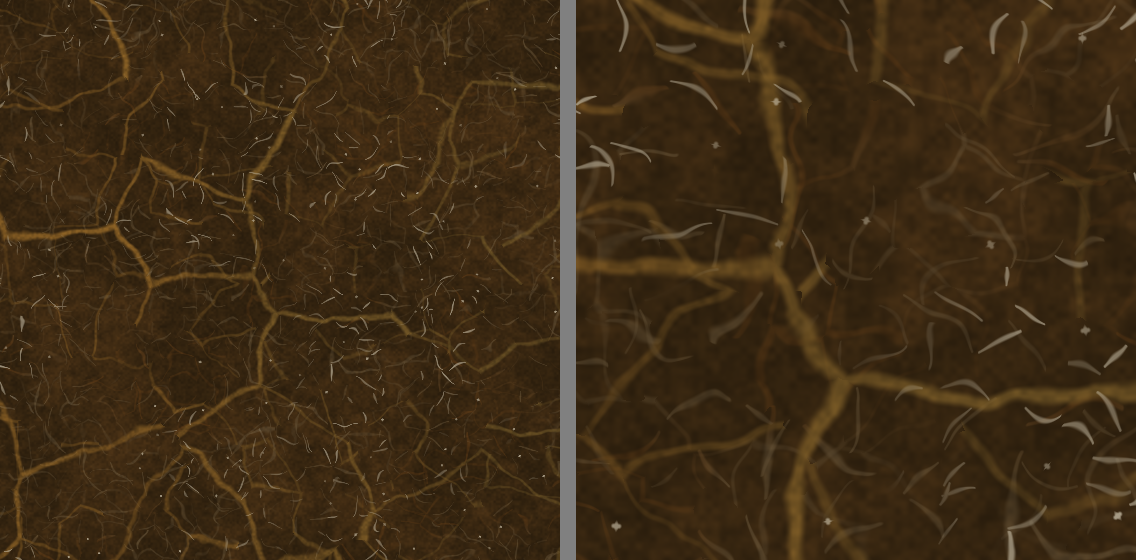
Left: the whole. Right: its middle third, enlarged.
Write a Shadertoy shader that draws this texture.

```glsl
// Dark brown ground crossed by a branching net of ochre veins, fine twigs and pale flecks.

const vec3 DARK_GROUND = vec3(0.188, 0.130, 0.056);
const vec3 WARM_GROUND = vec3(0.262, 0.175, 0.076);
const vec3 RUST        = vec3(0.350, 0.215, 0.080);
const vec3 OCHRE       = vec3(0.510, 0.355, 0.135);
const vec3 OLIVE       = vec3(0.430, 0.335, 0.150);
const vec3 GREY_TAN    = vec3(0.400, 0.330, 0.225);
const vec3 PALE        = vec3(0.740, 0.700, 0.610);

const float MAIN_SCALE  = 4.6;     // cells of the vein net across the canvas
const float MAIN_WIDTH  = 0.0088;  // half widths, in canvas units
const float SIDE_SCALE  = 10.0;
const float SIDE_WIDTH  = 0.0056;
const float FINE_SCALE  = 25.0;
const float FINE_WIDTH  = 0.0036;
const float GRAIN_SCALE = 240.0;
const float GRAIN_DEPTH = 0.36;

float hash(vec2 p) {
    return fract(sin(dot(p, vec2(127.1, 311.7))) * 43758.5453);
}

vec2 hash2(vec2 p) {
    return vec2(hash(p), hash(p + vec2(37.2, 91.7)));
}

float noise(vec2 p) {
    vec2 i = floor(p), f = fract(p);
    f = f * f * (3.0 - 2.0 * f);
    return mix(mix(hash(i), hash(i + vec2(1, 0)), f.x),
               mix(hash(i + vec2(0, 1)), hash(i + vec2(1, 1)), f.x), f.y);
}

float fbm(vec2 p) {
    float sum = 0.0, amp = 0.5;
    for (int i = 0; i < 4; i++) {
        sum += amp * noise(p);
        p = p * 2.03 + 17.3;
        amp *= 0.5;
    }
    return sum / 0.9375;
}

vec2 warp(vec2 p, float freq) {
    return vec2(noise(p * freq + 3.7), noise(p * freq + 51.3)) - 0.5;
}

vec2 site(vec2 id) {
    return id + 0.08 + 0.84 * hash2(id);
}

// Voronoi borders; each border has its own strength and some are left out.
float veins(vec2 p, float scale, float width, float keep, float seed) {
    p = p * scale + seed;
    vec2 cell = floor(p), nearId = cell, nearest = vec2(9.0);
    for (int y = -1; y <= 1; y++)
    for (int x = -1; x <= 1; x++) {
        vec2 id = cell + vec2(x, y), r = site(id) - p;
        if (dot(r, r) < dot(nearest, nearest)) { nearest = r; nearId = id; }
    }
    float v = 0.0;
    for (int y = -2; y <= 2; y++)
    for (int x = -2; x <= 2; x++) {
        if (x == 0 && y == 0) continue;
        vec2 id = nearId + vec2(x, y), r = site(id) - p;
        float d = dot(0.5 * (nearest + r), normalize(r - nearest)) / scale;
        float pick = hash(nearId + id + 0.5);
        float strength = step(pick, keep) * mix(1.0, 0.5, pick / keep);
        float w = width * strength;
        v = max(v, strength * (1.0 - smoothstep(0.15 * w, w + 1e-5, d)));
    }
    return v;
}

// Scattered tapering strokes, one per grid cell at most; size is in cells.
float strokes(vec2 p, float scale, float size, float width, float density, float seed) {
    p = p * scale + seed;
    vec2 cell = floor(p);
    float v = 0.0;
    for (int y = -1; y <= 1; y++)
    for (int x = -1; x <= 1; x++) {
        vec2 id = cell + vec2(x, y), rnd = hash2(id + 7.7);
        float angle = 6.2832 * hash(id + 19.1);
        vec2 axis = vec2(cos(angle), sin(angle)), q = p - id - hash2(id);
        float halfLen = size * mix(0.35, 1.0, rnd.y);
        float along = dot(q, axis);
        float across = dot(q, vec2(-axis.y, axis.x)) + (rnd.y - 0.5) * along * along;
        float d = length(vec2(max(abs(along) - halfLen, 0.0), across)) / scale;
        float taper = 1.0 - 0.5 * smoothstep(0.0, halfLen, abs(along));
        float line = 1.0 - smoothstep(0.2 * width, width, d / taper);
        v = max(v, step(rnd.x, density) * line * mix(0.4, 1.0, hash(id + 3.3)));
    }
    return v;
}

void mainImage(out vec4 fragColor, in vec2 fragCoord) {
    vec2 uv = fragCoord / iResolution.y;
    vec2 bent = uv + 0.075 * warp(uv, 6.0) + 0.022 * warp(uv, 19.0) + 0.006 * warp(uv, 60.0);
    vec2 frayed = uv + 0.035 * warp(uv, 14.0) + 0.014 * warp(uv, 45.0);

    // Mottled ground
    float mottle = 0.6 * fbm(uv * 9.0) + 0.4 * fbm(uv * 60.0 + 8.0);
    vec3 color = mix(DARK_GROUND, WARM_GROUND, smoothstep(0.30, 0.72, mottle));

    // Fine net and twigs, fading in and out
    float patchy = smoothstep(0.25, 0.7, fbm(uv * 7.0 + 31.0));
    float tint = smoothstep(0.35, 0.65, noise(uv * 11.0 + 5.0));
    vec3 fineColor = mix(RUST, GREY_TAN, tint);
    color = mix(color, fineColor, 0.42 * patchy * veins(frayed, FINE_SCALE, FINE_WIDTH, 0.55, 40.0));
    color = mix(color, fineColor, 0.60 * strokes(frayed, 19.0, 0.75, 0.0040, 0.55, 11.0));
    color = mix(color, GREY_TAN, 0.50 * strokes(frayed, 27.0, 0.70, 0.0026, 0.45, 63.0));

    // Side veins and main veins, ochre on the left and more olive on the right
    vec3 veinColor = mix(OCHRE, OLIVE, smoothstep(0.15, 0.95, uv.x + 0.4 * (noise(uv * 4.0) - 0.5)));
    float sideFade = mix(0.25, 0.75, noise(uv * 8.0 + 70.0));
    color = mix(color, veinColor, sideFade * veins(bent, SIDE_SCALE, SIDE_WIDTH, 0.45, 23.0));
    float mainFade = mix(0.65, 1.0, noise(uv * 5.0 + 90.0));
    color = mix(color, veinColor, mainFade * veins(bent, MAIN_SCALE, MAIN_WIDTH, 0.62, 5.0));

    // Grain
    float grain = 0.65 * noise(uv * GRAIN_SCALE) + 0.35 * noise(uv * GRAIN_SCALE * 0.5 + 13.0);
    color *= 1.0 + GRAIN_DEPTH * (grain - 0.5);

    // Pale hairs in clusters, and bright specks
    float cluster = smoothstep(0.42, 0.72, fbm(uv * 5.0 + 44.0) + 0.10 * (0.5 - uv.x));
    color = mix(color, PALE, 0.75 * cluster * strokes(frayed, 34.0, 0.55, 0.0026, 0.50, 81.0));
    color = mix(color, PALE, 0.85 * strokes(uv, 24.0, 0.04, 0.0042, 0.16, 97.0));

    fragColor = vec4(color, 1.0);
}
```
